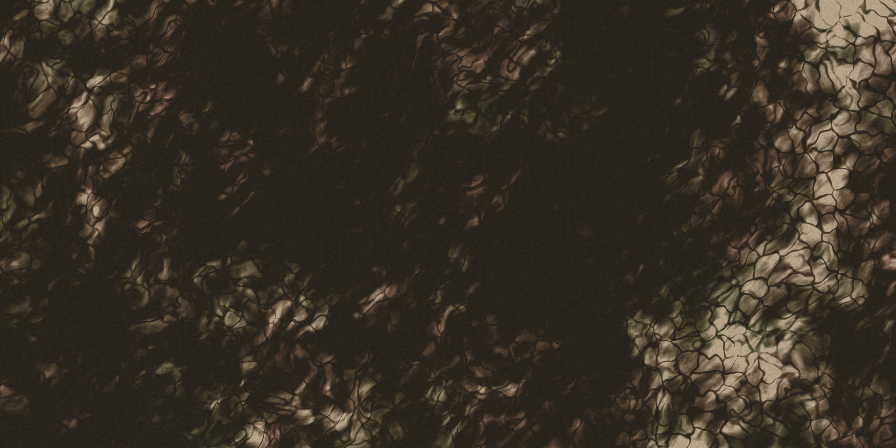
Write a WebGL 1 fragment shader that draws this texture.

```glsl
precision highp float;
// Dark weathered ground with cracked, streaked patches of pale crust and film grain.
uniform vec2 u_resolution;

float hash(vec2 p) {
  return fract(sin(dot(p, vec2(127.1, 311.7))) * 43758.5453);
}

vec2 hash2(vec2 p) {
  return vec2(hash(p), hash(p + 57.3));
}

// Value noise from -1 to 1
float noise(vec2 p) {
  vec2 i = floor(p);
  vec2 f = fract(p);
  f = f * f * (3.0 - 2.0 * f);
  float low = mix(hash(i), hash(i + vec2(1.0, 0.0)), f.x);
  float high = mix(hash(i + vec2(0.0, 1.0)), hash(i + 1.0), f.x);
  return 2.0 * mix(low, high, f.y) - 1.0;
}

float fbm(vec2 p) {
  float sum = 0.0;
  float weight = 0.5;
  for (int i = 0; i < 4; i++) {
    sum += weight * noise(p);
    p = mat2(1.6, 1.2, -1.2, 1.6) * p + 17.3;
    weight *= 0.5;
  }
  return sum;
}

// Gap between the two nearest cell centres: zero along plate borders
float plateEdge(vec2 p) {
  vec2 cell = floor(p);
  float nearest = 8.0;
  float second = 8.0;
  for (int y = -1; y <= 1; y++) {
    for (int x = -1; x <= 1; x++) {
      vec2 id = cell + vec2(float(x), float(y));
      float d = length(id + hash2(id) - p);
      second = min(second, max(nearest, d));
      nearest = min(nearest, d);
    }
  }
  return second - nearest;
}

float bump(float x, float width) {
  return exp(-x * x / (width * width));
}

void main() {
  vec2 p = gl_FragCoord.xy / u_resolution.y;
  vec2 warp = vec2(fbm(p * 7.0 + 3.1), fbm(p * 7.0 + 41.7));
  vec2 w = p + 0.05 * warp;

  // Coordinates along and across the rising diagonal streaks
  vec2 streak = vec2(dot(w, vec2(0.66, 0.75)), dot(w, vec2(-0.75, 0.66)));

  // Broad layout: a pale slanted band on the right, a dark valley beside it
  float slant = p.x - 0.5 * p.y + 0.25 * warp.x;
  float band = bump(slant - 1.54, 0.14);
  float valley = bump(slant - 1.13, 0.15);
  float crust = 0.27 + 1.45 * band - 0.75 * valley;
  crust += 1.8 * fbm(p * 2.6 + 8.4) + 1.5 * fbm(w * 9.0 + 23.0);

  // Fine flakes, softer inside the band
  float flakes = fbm(streak * vec2(24.0, 46.0));
  crust += mix(2.4, 1.6, band) * flakes;

  // Plate cracks and branching veins
  vec2 frayed = w + 0.008 * vec2(noise(p * 60.0), noise(p * 60.0 + 9.0));
  float plates = 1.0 - smoothstep(0.0, 0.17, plateEdge(frayed * 21.0));
  float veins = 1.0 - smoothstep(0.0, 0.16, abs(noise(streak * vec2(20.0, 36.0) + 5.0)));
  crust -= mix(0.9, 1.5, band) * plates + mix(1.1, 0.6, band) * veins;

  // Brown to cream with mossy and rusty drifts
  float level = clamp(crust, 0.0, 2.35);
  float light = 0.1 * level * level;
  vec3 tone = mix(vec3(1.0, 0.78, 0.48), vec3(1.0, 0.89, 0.75), smoothstep(0.12, 0.45, light));
  float moss = noise(w * 8.0 + 61.0) * (1.0 - smoothstep(0.15, 0.5, light));
  tone += moss * vec3(-0.22, 0.08, -0.06);
  vec3 color = vec3(0.158, 0.139, 0.108) + light * tone;

  // Film grain
  float grain = hash(floor(p * 256.0) + 0.5) - 0.5;
  color += grain * (0.022 + 0.06 * light);

  gl_FragColor = vec4(color, 1.0);
}
```
